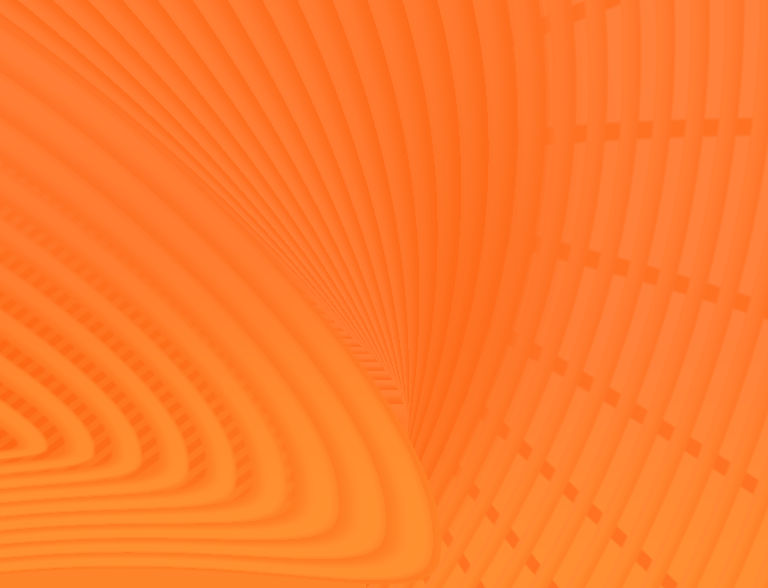
A Shadertoy shader for this background:

```glsl
#define LOOP_STEP 0.080
#define RIB_STEP 0.0595
#define WAIST vec2(0.655, 0.663)
#define SHELL_SIZE 0.75
#define BAR_HALF 0.015
#define PEACH vec3(1.0, 0.505, 0.235)
#define ORANGE vec3(1.0, 0.472, 0.175)
#define DEEP vec3(0.99, 0.395, 0.070)
#define AMBER vec3(1.0, 0.565, 0.190)

// Vertical place of the loop tips (y points down)
float tipLine(float x) {
    return 0.757 + 0.294 * x * x;
}

// Tip position of the nested loop through p
float loopField(vec2 p) {
    float dy = p.y - tipLine(p.x);
    // Hyperbolic upper arms
    if (dy < 0.0) return (3.4 * p.x + sqrt(1.96 * p.x * p.x + 24.6 * dy * dy)) / 4.8;
    // Cubic lower arms, solved by Newton steps
    float k = 3.4 * dy;
    float t = p.x + k + 0.0001;
    for (int i = 0; i < 6; i++) {
        t -= (t * t * (t - p.x) - k * k * k) / (t * (3.0 * t - 2.0 * p.x));
    }
    return t;
}

// Path of the fan rib that starts at x = start on the top border
float ribPath(float start, float y) {
    float v = start - 0.797;
    float waistX = WAIST.x + 0.5 * (v + sqrt(v * v + 0.0437));
    float slope = 1.5 * exp(-1.6 * start) - 0.2;
    float q = y / WAIST.y;
    return start + slope * y + (waistX - start - slope * WAIST.y) * q * q;
}

// Start of the fan rib through p, found by bisection
float fanField(vec2 p) {
    float lo = mix(-0.4, 0.42, smoothstep(0.45, 0.72, p.y));
    float hi = 2.2;
    for (int i = 0; i < 20; i++) {
        float mid = 0.5 * (lo + hi);
        if (ribPath(mid, p.y) < p.x) lo = mid; else hi = mid;
    }
    return 0.5 * (lo + hi);
}

// Signed offset from the nearest whole number
float cell(float v) {
    return v - floor(v + 0.5);
}

// Coverage of a stripe of given half width
float stripe(float offset, float halfWidth, float aa) {
    return 1.0 - smoothstep(halfWidth - aa, halfWidth + aa, abs(offset));
}

// Rays that run behind the fan ribs
float crossBars(vec2 p, float aa) {
    float d = p.x - 0.85;
    float spacing = max(0.163 + 0.33 * d, 0.08);
    float ray = (p.y - 0.238 + 0.09 * d - 0.088 * d * d) / spacing;
    return stripe(cell(ray) * spacing, BAR_HALF, aa + 0.002);
}

vec3 shadeFan(vec2 p, float field, float index, float aa, float px) {
    float open = smoothstep(0.78, 1.05, field);
    float f = cell(index);
    float halfWidth = mix(0.5, 0.28, open);
    float detail = 1.0 - smoothstep(0.25, 0.8, aa);
    float low = smoothstep(0.5, 1.05, p.y);

    vec3 wall = mix(PEACH, AMBER, low * 0.9);
    float bars = crossBars(p, px) * smoothstep(0.68, 0.90, field);
    vec3 gap = mix(wall, mix(ORANGE, DEEP, 0.45), bars * 0.9);

    // Rounded ribs, dark along their right flank
    vec3 rib = mix(mix(ORANGE, PEACH, 0.35), AMBER, low * 0.85);
    float side = f * 0.5 / halfWidth;
    float flank = smoothstep(-0.2, 0.5, side);
    rib = mix(rib, DEEP, flank * detail * mix(0.62, 0.30, open));
    rib = mix(rib, PEACH, stripe(side + 0.32, 0.08, 0.12) * detail * 0.35);
    vec3 col = mix(gap, rib, mix(1.0, stripe(f, halfWidth, aa + 0.02), open));

    // Shade inside the fold
    float q = (field - 0.74) / 0.23;
    float fold = exp(-q * q) * smoothstep(-0.25, 0.6, p.y);
    return mix(col, DEEP, fold * mix(0.5, 0.25, smoothstep(0.65, 1.0, p.y)));
}

vec3 shadeShell(vec2 p, float field, float index, float aa) {
    float f = cell(index);
    float below = smoothstep(0.0, 0.09, p.y - tipLine(p.x));
    float closed = max(smoothstep(0.36, 0.62, field), below);
    float halfWidth = mix(0.31, 0.5, closed);
    float detail = 1.0 - smoothstep(0.25, 0.8, aa);

    // Tubes lit from the outer side
    vec3 base = mix(ORANGE, AMBER, smoothstep(0.3, 0.9, p.y));
    base = mix(base, PEACH, 0.6 * (1.0 - smoothstep(0.1, 0.65, p.y)));
    float side = f * 0.5 / halfWidth;
    float crease = smoothstep(0.05, -0.5, side) + 0.5 * smoothstep(0.3, 0.5, side);
    vec3 tube = mix(base, DEEP, crease * detail * mix(0.42, 0.48, below));

    // Back layer of fine slanted ribs in the gaps
    float hatch = 0.5 + 0.5 * sin(dot(p, vec2(160.0, 210.0)));
    float hollow = smoothstep(0.25, 0.65, p.y) * exp(-1.3 * p.x);
    float glint = 0.28 * smoothstep(0.3, 0.7, hatch);
    vec3 back = mix(base, DEEP, 0.38 + 0.55 * hollow - glint);
    return mix(back, tube, mix(stripe(f, halfWidth, aa + 0.02), 1.0, closed));
}

void mainImage(out vec4 fragColor, in vec2 fragCoord) {
    float px = 1.0 / iResolution.y;
    vec2 p = vec2(fragCoord.x, iResolution.y - fragCoord.y) * px;

    float loops = loopField(p);
    float loopIndex = loops / LOOP_STEP + 0.3;
    float ribs = fanField(p);
    float ribIndex = ribs / RIB_STEP;
    vec3 shell = shadeShell(p, loops, loopIndex, fwidth(loopIndex));
    vec3 fan = shadeFan(p, ribs, ribIndex, fwidth(ribIndex), px);

    // Soft seam above the waist, crisp outline below it
    float seam = mix(0.02, 1.2 * px, smoothstep(0.5, 0.7, p.y));
    fragColor = vec4(mix(shell, fan, smoothstep(-seam, seam, loops - SHELL_SIZE)), 1.0);
}
```
